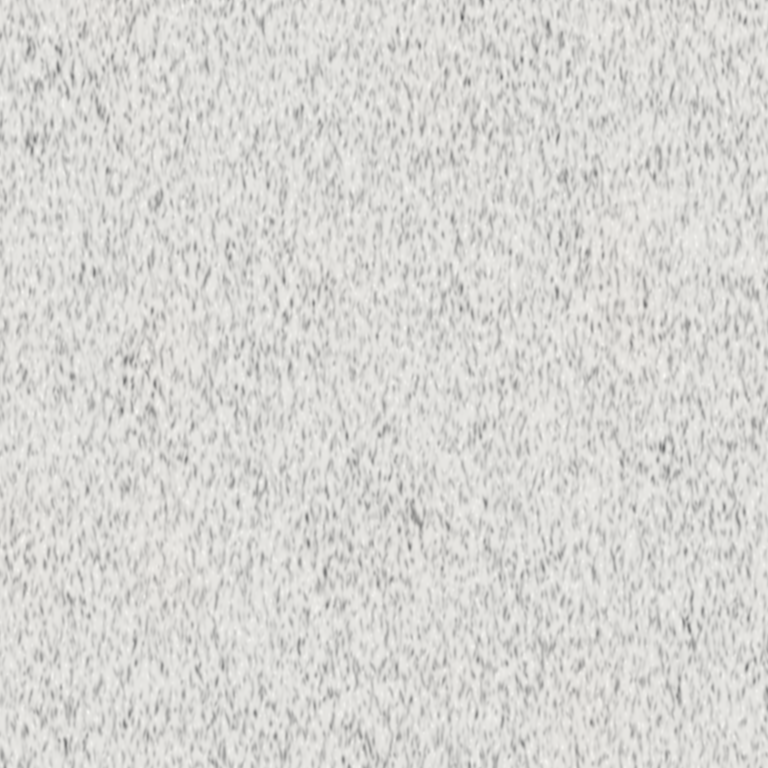
Give the GLSL for this texture, as a three.js fragment shader.

```glsl
// Pale felt-like stone: fine grey flecks, mostly upright, over a warm off-white.
// Layers of jittered cells each hold one soft, elongated fleck; broader cells
// of the same kind gather the flecks into faint darker and lighter patches.

varying vec2 vUv;

const vec3 PALE_GROUND = vec3(0.902, 0.900, 0.887);
const vec3 FLECK_SHADE = vec3(1.0, 0.99, 0.965);
const vec3 WARM_TINT = vec3(0.006, -0.001, -0.004);
const float FLECK_DEPTH = 0.18;
const float GLINT_DEPTH = 0.05;
const int FLECK_LAYERS = 3;

// Four random values from a cell index and a layer seed.
vec4 hash4(vec2 cell, float seed) {
  vec4 p = fract(vec4(cell.xyx, cell.y + seed) * vec4(0.1031, 0.1030, 0.0973, 0.1099)
                 + seed * 0.137);
  p += dot(p, p.wzxy + 33.33);
  return fract((p.xxyz + p.yzzw) * p.zywx);
}

// Soft ellipse: 1 at the centre, fading smoothly outwards.
float softFleck(vec2 offset, vec2 radius, float lean) {
  offset.x += offset.y * lean;
  vec2 q = offset / radius;
  return exp(-dot(q, q));
}

// Sum of one fleck per cell; radius and lean are in cell units.
float fleckField(vec2 uv, vec2 cells, vec2 radius, float maxLean, float seed) {
  vec2 p = uv * cells;
  vec2 home = floor(p);
  float total = 0.0;
  for (int y = -1; y <= 1; y++) {
    for (int x = -1; x <= 1; x++) {
      vec2 cell = home + vec2(float(x), float(y));
      vec4 rnd = hash4(cell, seed);
      vec4 shape = hash4(cell, seed + 7.3);
      vec2 size = radius * vec2(1.0, mix(0.65, 1.35, shape.x));
      float lean = maxLean * (2.0 * shape.y - 1.0);
      float strength = rnd.z * rnd.z;
      total += strength * softFleck(p - cell - rnd.xy, size, lean);
    }
  }
  return total;
}

// Fleck density over the canvas, near 1 on average.
float patchiness(vec2 uv) {
  float broad = fleckField(uv, vec2(15.0, 10.0), vec2(0.5), 0.3, 41.0);
  float small = fleckField(uv, vec2(44.0, 28.0), vec2(0.5), 0.3, 53.0);
  return 0.78 + 0.4 * (broad + small);
}

void main() {
  // Dark flecks, each layer on a slightly different grid.
  float flecks = 0.0;
  for (int i = 0; i < FLECK_LAYERS; i++) {
    float layer = float(i);
    vec2 cells = vec2(120.0, 60.0) + layer * vec2(7.0, 5.0);
    vec2 shift = layer * vec2(0.371, 0.213);
    flecks += fleckField(vUv + shift, cells, vec2(0.3, 0.39), 0.45, 3.0 + layer * 11.0);
  }

  // Small light glints and a slow warm drift in the ground.
  float glints = fleckField(vUv, vec2(170.0, 110.0), vec2(0.32, 0.36), 0.3, 67.0);
  float warmth = fleckField(vUv, vec2(9.0, 7.0), vec2(0.5), 0.2, 79.0);

  vec3 color = PALE_GROUND + WARM_TINT * warmth;
  color -= FLECK_SHADE * FLECK_DEPTH * flecks * patchiness(vUv);
  color += GLINT_DEPTH * glints;
  gl_FragColor = vec4(clamp(color, 0.0, 1.0), 1.0);
}
```
